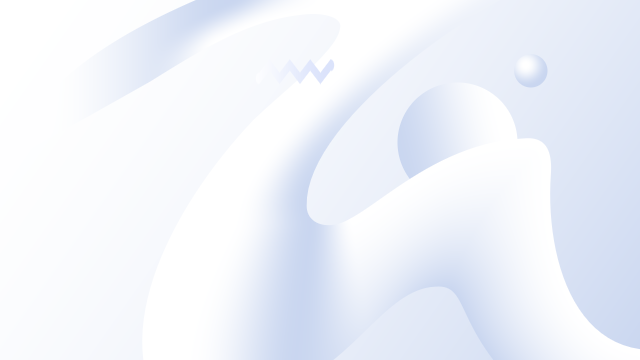
This background is drawn by a Shadertoy shader. Its source:

```glsl
// Soft white ribbon folding around pale blue cavities, with two spheres and a zigzag.

// Layout space: 7.68 x 4.32 units, origin at the lower left
const float HEIGHT = 4.32;
const int CURVE_STEPS = 24;
const vec3 WHITE = vec3(1.0);
const vec3 BLUE = vec3(0.79, 0.84, 0.94);
const vec3 ZIGZAG_BLUE = vec3(0.86, 0.89, 0.985);
const float BACKDROP_POWER = 1.9;
const vec3 BIG_SPHERE = vec3(5.49, 2.61, 0.72);     // centre, radius
const vec3 SMALL_SPHERE = vec3(6.37, 3.47, 0.20);
const vec2 ZIGZAG_SPAN = vec2(3.11, 3.97);
const float ZIGZAG_PERIOD = 0.245;
const float ZIGZAG_Y = 3.46;

// Outline state: x = squared distance, y = sign (negative inside)
void edge(vec2 p, vec2 a, vec2 b, inout vec2 state) {
    vec2 e = b - a, w = p - a;
    vec2 r = w - e * clamp(dot(w, e) / dot(e, e), 0.0, 1.0);
    state.x = min(state.x, dot(r, r));
    if ((a.y > p.y) != (b.y > p.y) && w.x < e.x * w.y / e.y) state.y = -state.y;
}

void curve(vec2 p, vec2 a, vec2 b, vec2 c, vec2 d, inout vec2 state) {
    vec2 last = a;
    for (int i = 1; i <= CURVE_STEPS; i++) {
        float t = float(i) / float(CURVE_STEPS), u = 1.0 - t;
        vec2 next = u*u*u*a + 3.0*u*u*t*b + 3.0*u*t*t*c + t*t*t*d;
        edge(p, last, next, state);
        last = next;
    }
}

float signedDistance(vec2 state) { return state.y * sqrt(state.x); }

// Open space to the right of the ribbon
float cavityDistance(vec2 p) {
    vec2 s = vec2(1e3, 1.0);
    curve(p, vec2(6.0, 4.32), vec2(4.95, 3.72), vec2(3.66, 2.65), vec2(3.68, 1.85), s);
    curve(p, vec2(3.68, 1.85), vec2(3.68, 1.62), vec2(3.95, 1.55), vec2(4.19, 1.69), s);
    curve(p, vec2(4.19, 1.69), vec2(4.6, 1.9), vec2(5.3, 2.62), vec2(6.3, 2.66), s);
    curve(p, vec2(6.3, 2.66), vec2(6.56, 2.68), vec2(6.63, 2.5), vec2(6.61, 2.22), s);
    curve(p, vec2(6.61, 2.22), vec2(6.55, 1.35), vec2(6.82, 0.25), vec2(7.68, 0.13), s);
    edge(p, vec2(7.68, 0.13), vec2(10.0, -0.2), s);
    edge(p, vec2(10.0, -0.2), vec2(10.0, 6.88), s);
    edge(p, vec2(10.0, 6.88), vec2(6.0, 4.32), s);
    return signedDistance(s);
}

// Arch between the two legs
float archDistance(vec2 p) {
    vec2 s = vec2(1e3, 1.0);
    curve(p, vec2(4.0, 0.0), vec2(4.45, 0.36), vec2(4.78, 0.86), vec2(5.22, 0.88), s);
    curve(p, vec2(5.22, 0.88), vec2(5.57, 0.91), vec2(5.48, 0.58), vec2(5.92, 0.0), s);
    edge(p, vec2(5.92, 0.0), vec2(6.7, -1.0), s);
    edge(p, vec2(6.7, -1.0), vec2(2.75, -1.0), s);
    edge(p, vec2(2.75, -1.0), vec2(4.0, 0.0), s);
    return signedDistance(s);
}

// Space enclosed by the trunk and the upper strip
float lensDistance(vec2 p) {
    vec2 s = vec2(1e3, 1.0);
    curve(p, vec2(1.72, 0.0), vec2(1.6, 0.95), vec2(2.3, 2.1), vec2(3.04, 2.88), s);
    curve(p, vec2(3.04, 2.88), vec2(3.45, 3.27), vec2(4.05, 3.72), vec2(4.08, 3.98), s);
    curve(p, vec2(4.08, 3.98), vec2(4.12, 4.12), vec2(3.85, 4.18), vec2(3.6, 4.14), s);
    curve(p, vec2(3.6, 4.14), vec2(2.95, 4.07), vec2(2.35, 3.68), vec2(1.8, 3.34), s);
    edge(p, vec2(1.8, 3.34), vec2(-2.0, 1.2), s);
    edge(p, vec2(-2.0, 1.2), vec2(-2.0, -2.0), s);
    edge(p, vec2(-2.0, -2.0), vec2(1.72, 0.0), s);
    return signedDistance(s);
}

// Space above the upper strip
float outerDistance(vec2 p) {
    vec2 s = vec2(1e3, 1.0);
    curve(p, vec2(2.35, 4.32), vec2(1.5, 3.95), vec2(0.75, 3.5), vec2(0.3, 2.85), s);
    edge(p, vec2(0.3, 2.85), vec2(-2.0, 1.0), s);
    edge(p, vec2(-2.0, 1.0), vec2(-2.0, 7.0), s);
    edge(p, vec2(-2.0, 7.0), vec2(5.0, 5.6), s);
    edge(p, vec2(5.0, 5.6), vec2(2.35, 4.32), s);
    return signedDistance(s);
}

// Amount of blue shade on the ribbon
float ribbonShade(vec2 p, float cavity, float arch, float lens) {
    float ridge = mix(3.55, 3.72, clamp(p.y / 1.6, 0.0, 1.0));
    if (p.x > ridge && p.y < 1.7 + 0.6 * (p.x - 3.75)) {
        float across = max(cavity, 0.0) / (max(cavity, 0.0) + max(arch, 0.0) + 1e-4);
        float under = pow(across, 1.6) * mix(0.55, 1.0, smoothstep(4.3, 5.5, p.x));
        float fold = 1.0 - smoothstep(0.0, mix(1.0, 0.5, min(p.y / 1.7, 1.0)), p.x - ridge);
        return 1.0 - (1.0 - under) * (1.0 - fold);
    }
    float away = max(mix(ridge - p.x, cavity, smoothstep(1.5, 2.0, p.y)), 0.0);
    float width = mix(1.45, 0.5, smoothstep(0.0, 3.4, p.y));
    float trunk = pow(1.0 - smoothstep(0.0, width, away), 1.5);
    trunk *= 1.0 - 0.7 * smoothstep(1.8, 4.3, p.y);
    float strip = pow(smoothstep(0.3, 2.8, p.x), 1.3) * (1.0 - smoothstep(2.8, 3.9, p.x));
    strip *= mix(1.0, smoothstep(0.0, 0.38, lens), smoothstep(1.7, 2.6, p.x));
    return max(trunk, strip * step(2.3 + 0.45 * p.x, p.y));
}

float zigzagDistance(vec2 p) {
    float x = clamp(p.x, ZIGZAG_SPAN.x, ZIGZAG_SPAN.y);
    float wave = 1.0 - 4.0 * abs(fract((x - ZIGZAG_SPAN.x) / ZIGZAG_PERIOD) - 0.5);
    return length(vec2(p.x - x, 0.584 * (p.y - ZIGZAG_Y - 0.08 * wave))) - 0.04;
}

void mainImage(out vec4 fragColor, in vec2 fragCoord) {
    float pixel = HEIGHT / iResolution.y;
    vec2 p = fragCoord * pixel;
    #define COVER(d) clamp(0.5 - (d) / pixel, 0.0, 1.0)

    // Backdrop
    float slope = max((p.x + 0.7 * (HEIGHT - p.y)) / 10.7, 0.0);
    vec3 color = mix(WHITE, BLUE, pow(slope, BACKDROP_POWER));

    // Spheres
    vec2 q = (p - BIG_SPHERE.xy) / BIG_SPHERE.z;
    float light = smoothstep(-1.1, 0.85, q.x + 0.25 * q.y);
    color = mix(color, mix(BLUE, WHITE, light), COVER((length(q) - 1.0) * BIG_SPHERE.z));
    q = (p - SMALL_SPHERE.xy) / SMALL_SPHERE.z;
    light = 1.0 - smoothstep(0.1, 1.3, length(q - vec2(-0.3, 0.35)));
    color = mix(color, mix(BLUE, WHITE, light), COVER((length(q) - 1.0) * SMALL_SPHERE.z));

    // Ribbon, fading out at the far left
    float cavity = cavityDistance(p), arch = archDistance(p), lens = lensDistance(p);
    float gap = min(min(cavity, arch), min(lens, outerDistance(p)));
    float ribbon = COVER(-gap) * smoothstep(0.3, 1.2, p.x);
    color = mix(color, mix(WHITE, BLUE, ribbonShade(p, cavity, arch, lens)), ribbon);

    // Zigzag
    float along = smoothstep(ZIGZAG_SPAN.x - 0.2, ZIGZAG_SPAN.y, p.x);
    color = mix(color, mix(WHITE, ZIGZAG_BLUE, along), COVER(zigzagDistance(p)));
    fragColor = vec4(color, 1.0);
}
```
